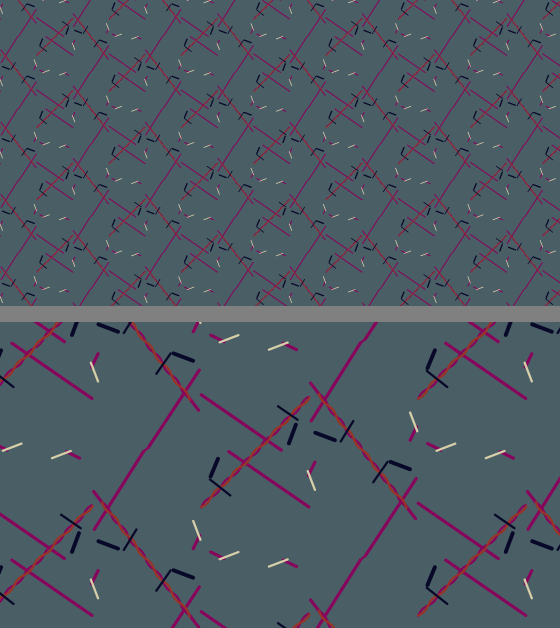
Top: the whole. Bottom: its middle third, enlarged.
A Shadertoy shader for this pattern:

```glsl
// Half-drop textile of crossing threads: long kinked lines, braided diagonals,
// dark dashes and small two-tone ticks on slate. Each thread is a segment
// distance; neighbouring cells are merged per colour, then layered.

const float TILE = 0.1291;                  // cell size in canvas widths
const vec2 ANCHOR = vec2(0.0182, 0.0547);   // motif peak, from canvas centre
const float DROP = 0.5;                     // column shift in cells
const float MOTIF_MID = -0.587;             // vertical centre of the motif

// Half widths and braid shape, in cells
const float THREAD = 0.0072;
const float FINE = 0.0052;
const float BOLD = 0.0090;
const float BRAID_AMP = 0.0065;
const float BRAID_FREQ = 48.0;

const vec3 SLATE = vec3(0.29, 0.37, 0.40);
const vec3 MAGENTA = vec3(0.53, 0.01, 0.36);
const vec3 RUST = vec3(0.60, 0.20, 0.15);
const vec3 NAVY = vec3(0.03, 0.03, 0.16);
const vec3 CREAM = vec3(0.84, 0.81, 0.66);

// Nearest signed distance for each thread colour
struct Threads { float magenta; float rust; float navy; float cream; };

float segment(vec2 p, vec2 a, vec2 b) {
    vec2 ab = b - a;
    return length(p - a - ab * clamp(dot(p - a, ab) / dot(ab, ab), 0.0, 1.0));
}

void add(inout float nearest, float d, float halfWidth) {
    nearest = min(nearest, d - halfWidth);
}

// Dash given by its middle and half its extent
float dash(vec2 p, vec2 mid, vec2 reach) {
    return segment(p, mid - reach, mid + reach);
}

// Two strands swaying in opposite directions about one axis
void braid(inout Threads t, vec2 p, vec2 a, vec2 b) {
    vec2 dir = normalize(b - a);
    vec2 side = vec2(-dir.y, dir.x);
    vec2 sway = side * BRAID_AMP * sin(dot(p - a, dir) * BRAID_FREQ);
    add(t.magenta, segment(p - sway, a, b), FINE);
    add(t.rust, segment(p + sway, a, b), FINE);
}

// Bent tick with a cream arm and a magenta arm, turned by quarter turns
void tick(inout Threads t, vec2 p, vec2 corner, int turns) {
    vec2 q = p - corner;
    for (int i = 0; i < turns; i++) q = vec2(-q.y, q.x);
    add(t.cream, segment(q, vec2(0.003, -0.012), vec2(-0.030, 0.074)), FINE);
    add(t.magenta, segment(q, vec2(0.0, 0.008), vec2(-0.030, -0.053)), THREAD);
}

void motif(inout Threads t, vec2 p) {
    // Long line with a sidestep halfway
    vec2 upper = vec2(0.252, -0.797), lower = vec2(0.230, -0.815);
    add(t.magenta, segment(p, vec2(0.487, -0.440), upper), THREAD);
    add(t.magenta, segment(p, upper, lower), FINE);
    add(t.magenta, segment(p, lower, vec2(0.003, -1.174)), THREAD);

    // Parallel pair of shorter lines
    for (int i = 0; i < 2; i++) {
        vec2 start = vec2(-0.504, -0.054) + float(i) * vec2(0.127, -0.262);
        add(t.magenta, segment(p, start, start + vec2(0.369, -0.255)), THREAD);
    }

    // Rising and falling braids, the latter with plain ends
    braid(t, p, vec2(-0.504, -0.572), vec2(-0.007, -0.065));
    vec2 foot = vec2(0.484, -0.625);
    braid(t, p, foot * 0.08, foot * 0.92);
    add(t.magenta, segment(p, vec2(0.0), foot * 0.16), THREAD);
    add(t.magenta, segment(p, foot * 0.86, foot), THREAD);

    // Fine dashes across the braids
    add(t.navy, dash(p, vec2(0.168, -0.222), vec2(0.029, 0.047)), FINE);
    add(t.navy, dash(p, vec2(0.322, -0.410), vec2(0.033, 0.047)), FINE);
    add(t.navy, dash(p, vec2(-0.417, -0.481), vec2(0.047, -0.037)), FINE);
    add(t.navy, dash(p, vec2(-0.105, -0.138), vec2(0.045, -0.031)), FINE);

    // Bold dashes beside them
    add(t.navy, dash(p, vec2(0.067, -0.246), vec2(0.045, -0.017)), BOLD);
    add(t.navy, dash(p, vec2(0.413, -0.380), vec2(0.045, -0.017)), BOLD);
    add(t.navy, dash(p, vec2(-0.084, -0.235), vec2(0.016, 0.043)), BOLD);
    add(t.navy, dash(p, vec2(-0.444, -0.390), vec2(0.017, 0.041)), BOLD);

    // Scattered ticks
    tick(t, p, vec2(-0.511, -0.710), 0);
    tick(t, p, vec2(-0.407, -0.809), 1);
    tick(t, p, vec2(-0.010, -0.418), 2);
    tick(t, p, vec2(-0.118, -0.816), 3);
}

void mainImage(out vec4 fragColor, in vec2 fragCoord) {
    vec2 p = ((fragCoord - 0.5 * iResolution.xy) / iResolution.x - ANCHOR) / TILE;
    float edge = 0.65 / (TILE * iResolution.x);

    // Gather the motif from the surrounding half-drop cells
    Threads t = Threads(1.0, 1.0, 1.0, 1.0);
    for (int i = -1; i <= 1; i++) {
        float column = floor(p.x + 0.5) + float(i);
        vec2 q = p - vec2(column, column * DROP);
        q.y -= floor(q.y - MOTIF_MID + 0.5);
        for (int j = -1; j <= 1; j++) motif(t, q + vec2(0.0, float(j)));
    }

    // Layer the colours from back to front
    vec3 color = SLATE;
    color = mix(color, MAGENTA, 1.0 - smoothstep(-edge, edge, t.magenta));
    color = mix(color, RUST, 1.0 - smoothstep(-edge, edge, t.rust));
    color = mix(color, CREAM, 1.0 - smoothstep(-edge, edge, t.cream));
    color = mix(color, NAVY, 1.0 - smoothstep(-edge, edge, t.navy));
    fragColor = vec4(color, 1.0);
}
```
